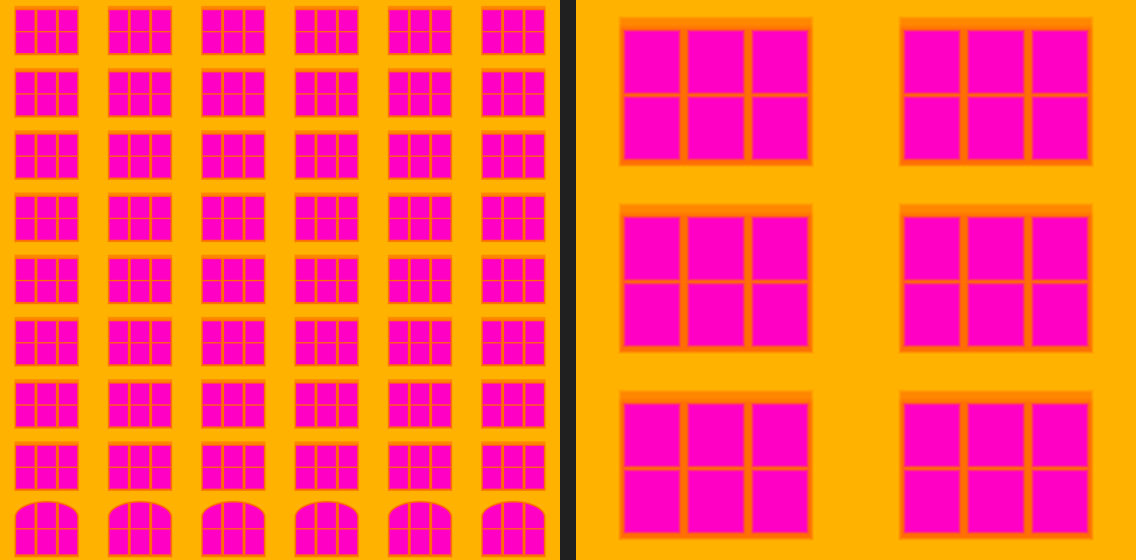
Left, the full canvas; right, a detail of the centre.
Write a three.js fragment shader that draws this pattern.

```glsl
varying vec2 vUv;

const vec2 GRID = vec2(6.0, 9.0);
const float HALF_WIDTH = 0.344;
const vec3 WALL = vec3(1.0, 0.70, 0.0);
const vec3 LINTEL = vec3(1.0, 0.53, 0.0);
const vec3 FRAME = vec3(1.0, 0.43, 0.01);
const vec3 GLASS = vec3(1.0, 0.0, 0.77);

// Soft coverage of the region where the distance is negative
float cover(float dist, float softness) {
  return 1.0 - smoothstep(-softness, softness, dist);
}

// Upright slab between two heights, centred on x = 0
float slab(vec2 p, float halfWidth, float bottom, float top) {
  return max(abs(p.x) - halfWidth, max(bottom - p.y, p.y - top));
}

// Approximate distance to an ellipse
float ellipse(vec2 p, vec2 radii) {
  float k = length(p / radii);
  float slope = length(p / (radii * radii));
  return k * (k - 1.0) / max(slope, 0.001);
}

// Slab whose top is a half ellipse springing from a given height
float arch(vec2 p, float halfWidth, float bottom, float spring, float rise) {
  if (p.y > spring) {
    return ellipse(p - vec2(0.0, spring), vec2(halfWidth, rise));
  }
  return max(abs(p.x) - halfWidth, bottom - p.y);
}

// Two upright mullions and one thin crossbar
float glazingBars(vec2 p, float halfWidth, float barHeight) {
  float mullion = abs(abs(p.x) - halfWidth / 3.0) - 0.0155;
  float crossbar = abs(p.y - barHeight) - 0.007;
  return min(mullion, crossbar);
}

// Frame and glass over the wall, with a sill that fades downward
vec3 paintWindow(vec3 wall, vec3 frame, float outer, float inner, float bars) {
  vec3 color = mix(wall, frame, cover(outer, 0.009));
  return mix(color, GLASS, cover(max(inner, -bars), 0.008));
}

vec3 squareWindow(vec2 p) {
  float outer = slab(p, HALF_WIDTH, 0.075, 0.604);
  float inner = slab(p, HALF_WIDTH - 0.017, 0.098, 0.557);
  float bars = glazingBars(p, HALF_WIDTH, 0.327);
  vec3 frame = mix(FRAME, LINTEL, smoothstep(0.555, 0.585, p.y));
  return paintWindow(WALL, frame, outer, inner, bars);
}

vec3 archedWindow(vec2 p) {
  float outer = arch(p, HALF_WIDTH, 0.028, 0.461, 0.172);
  float inner = max(outer + 0.017, 0.061 - p.y);
  float bars = glazingBars(p, HALF_WIDTH, 0.334);
  vec3 frame = mix(LINTEL, FRAME, smoothstep(0.025, 0.05, p.y));
  return paintWindow(WALL, frame, outer, inner, bars);
}

void main() {
  // Cells measured in column widths, with x centred and y from the floor
  vec2 grid = vUv * GRID;
  vec2 p = (fract(grid) - vec2(0.5, 0.0)) * vec2(1.0, GRID.x / GRID.y);

  // Arches on the ground floor, square windows above
  vec3 color = grid.y < 1.0 ? archedWindow(p) : squareWindow(p);
  gl_FragColor = vec4(color, 1.0);
}
```
